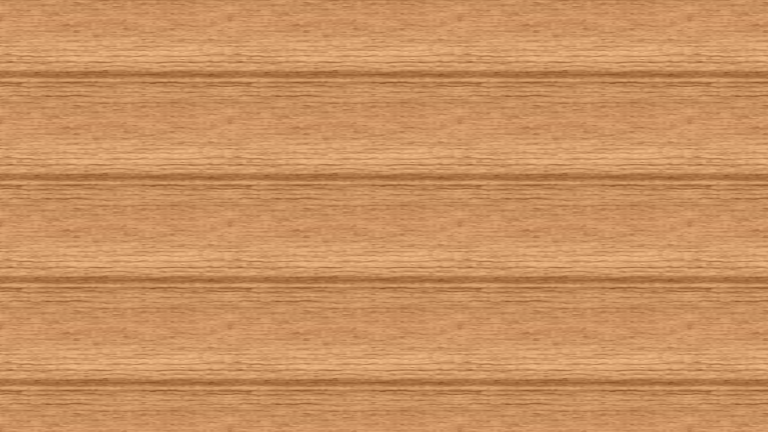
A Shadertoy shader for this texture:

```glsl
// Planed wood: a seamless tile of horizontal grain, repeated about 3.3 times across
// and 4.2 times down. Each tile has a dark seam, a soft tonal gradient, long straight
// growth lines with ragged edges, and fine fibres, all from noise that wraps.

float hash(vec2 p) {
    vec3 q = fract(vec3(p.xyx) * vec3(0.1031, 0.103, 0.0973));
    q += dot(q, q.yzx + 33.33);
    return fract((q.x + q.y) * q.z);
}

// Value noise on the unit tile; cells holds the whole number of cells per side
float tileNoise(vec2 uv, vec2 cells, float seed) {
    vec2 p = uv * cells;
    vec2 i = floor(p);
    vec2 f = p - i;
    f = f * f * (3.0 - 2.0 * f);
    vec2 a = mod(i, cells) + seed;
    vec2 b = mod(i + 1.0, cells) + seed;
    return mix(mix(hash(a), hash(vec2(b.x, a.y)), f.x),
               mix(hash(vec2(a.x, b.y)), hash(b), f.x), f.y);
}

float bell(float x, float width) {
    return exp(-x * x / (width * width));
}

// Long thin lines with ragged edges; each has its own strength and a few gaps
float growthLines(vec2 uv, float count, float thickness, float seed) {
    float wave = tileNoise(uv, vec2(6.0, 5.0), seed) - 0.5;
    float ragged = tileNoise(uv, vec2(32.0, count), seed + 3.0) - 0.5;
    float phase = uv.y * count + 0.55 * wave + 0.3 * ragged;
    float id = mod(floor(phase), count);
    float offset = 0.5 + 0.3 * (hash(vec2(id, seed)) - 0.5);
    float along = tileNoise(vec2(uv.x, id / count), vec2(9.0, count), seed + 7.0);
    float strength = (0.5 + 0.5 * hash(vec2(seed, id))) * smoothstep(0.0, 0.65, along);
    return bell(fract(phase) - offset, thickness) * strength;
}

void mainImage(out vec4 fragColor, in vec2 fragCoord) {
    // Tile coordinates: x to the right, y downward from the centre of a seam
    vec2 p = fragCoord / iResolution.y;
    vec2 uv = fract(vec2(p.x / 0.532, (1.0 - p.y - 0.172) / 0.2377));
    float wave = tileNoise(uv, vec2(4.0, 3.0), 3.0) - 0.5;
    float v = uv.y + 0.006 * wave;
    float seam = v - round(v);

    // Broad tone: brown under the seam, tan in the middle, pale above the next seam
    float tone = 0.015 - 0.025 * bell(v - 0.18, 0.15);
    tone += 0.062 * bell(v - 0.79, 0.17);
    tone += 0.035 * (tileNoise(uv, vec2(2.0, 13.0), 11.0) - 0.5);

    // Seam: a soft shadow, a brown core and a paler ridge on each side
    float core = 0.7 + 0.4 * tileNoise(uv, vec2(6.0, 20.0), 19.0);
    tone -= 0.055 * bell(seam, 0.08);
    tone -= 0.085 * core * bell(seam, 0.028);
    tone -= 0.075 * core * bell(seam - 0.085, 0.014);
    tone += 0.055 * bell(seam - 0.052, 0.014);
    tone += 0.05 * bell(seam + 0.055, 0.016);

    // Growth lines are bold near the seam and faint mid tile, with pale wood between
    float bold = 0.4 + 0.6 * smoothstep(0.12, 0.3, abs(v - 0.46));
    float calm = 1.0 - 0.6 * bell(seam, 0.05);
    float lines = 0.155 * growthLines(uv, 20.0, 0.17, 23.0);
    lines += 0.075 * growthLines(uv, 31.0, 0.21, 41.0);
    tone += bold * calm * (0.042 - lines);

    // Fibres and pores
    tone += 0.07 * (tileNoise(uv, vec2(14.0, 52.0), 53.0) - 0.5);
    tone += 0.08 * (tileNoise(uv, vec2(64.0, 76.0), 67.0) - 0.5);
    float pore = tileNoise(uv, vec2(24.0, 56.0), 71.0);
    tone -= 0.07 * smoothstep(0.75, 0.95, pore);

    // Tan wood, slightly redder in the middle of the tile
    vec3 wood = vec3(0.773, 0.556, 0.365) + tone * vec3(1.0, 1.03, 0.97);
    float blush = bell(v - 0.42, 0.2) * tileNoise(uv, vec2(3.0, 8.0), 83.0);
    wood += blush * vec3(0.008, -0.012, -0.006);
    fragColor = vec4(clamp(wood, 0.0, 1.0), 1.0);
}
```
